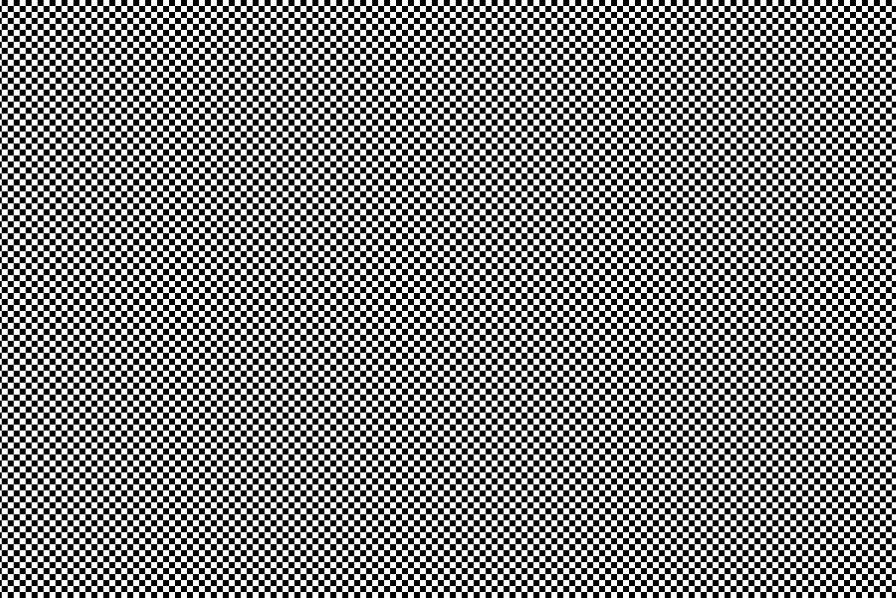
Write a Shadertoy shader that draws this pattern.

```glsl
// Fine black and white checkerboard, box filtered and seamlessly tiling.

const vec2 REPEATS = vec2(75.0, 50.0);   // check pairs across and down
const vec2 PHASE = vec2(0.3, 0.0);       // shift of the grid, in checks
const vec3 INK = vec3(0.01);
const vec3 PAPER = vec3(0.99);

// Integral of a square wave that is +1 on [0,1) and -1 on [1,2)
vec2 squareIntegral(vec2 p) {
    return 1.0 - abs(mod(p, 2.0) - 1.0);
}

// Square wave averaged over a window of the given width
vec2 smoothSquare(vec2 p, vec2 width) {
    vec2 halfWidth = 0.5 * width;
    return (squareIntegral(p + halfWidth) - squareIntegral(p - halfWidth)) / width;
}

// Checker coverage: 0 on dark checks, 1 on light checks
float checker(vec2 p, vec2 width) {
    vec2 wave = smoothSquare(p, width);
    return 0.5 + 0.5 * wave.x * wave.y;
}

void mainImage(out vec4 fragColor, in vec2 fragCoord) {
    // Two checks per repeat, so opposite edges join
    vec2 checks = 2.0 * REPEATS;
    vec2 p = fragCoord / iResolution.xy * checks - PHASE;
    vec2 pixelWidth = checks / iResolution.xy;

    vec3 color = mix(INK, PAPER, checker(p, pixelWidth));
    fragColor = vec4(color, 1.0);
}
```
